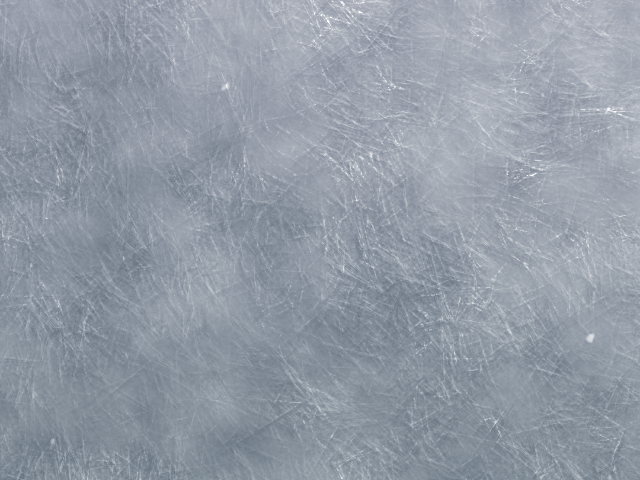
A Shadertoy shader for this texture:

```glsl
// Frosted ice sheet: overlapping translucent needle crystals with small sun glints.

#define LAYERS 5            // needle layers, coarse to fine
#define PER_CELL 3          // needles per grid cell
#define COARSE 0.19         // cell size of the largest needles
#define SHRINK 0.70         // size ratio between layers
#define LINE_WIDTH 0.0019   // width of the lit needle edges
#define SPREAD 1.1          // random turn of the needles
#define BASE_LIGHT 0.598    // mean brightness of the ice
#define RELIEF 0.078        // contrast of the needles
#define CLOUDS 0.23         // contrast of the cloudy depth
#define GLINT 0.17          // strength of the glints
#define GRAIN 0.05          // fine speckle

float hash(vec2 p) {
    return fract(sin(dot(p, vec2(127.1, 311.7))) * 43758.5453);
}

vec2 hash2(vec2 p) {
    return vec2(hash(p), hash(p + 47.3));
}

float noise(vec2 p) {
    vec2 i = floor(p), f = fract(p);
    f = f * f * (3.0 - 2.0 * f);
    return mix(mix(hash(i), hash(i + vec2(1, 0)), f.x),
               mix(hash(i + vec2(0, 1)), hash(i + vec2(1, 1)), f.x), f.y);
}

float fbm(vec2 p) {
    float sum = 0.0, amp = 0.5;
    for (int i = 0; i < 4; i++) {
        sum += amp * noise(p);
        p = mat2(1.6, 1.2, -1.2, 1.6) * p + 9.7;
        amp *= 0.5;
    }
    return sum;
}

// Growth direction: steep on the left, shallow on the right, turning in clumps
float growthAngle(vec2 p) {
    return mix(-1.25, -0.4, clamp(p.x / 1.33, 0.0, 1.0)) + 1.3 * (noise(p * 8.0) - 0.5);
}

// One grid layer of tapered needles: x is relief shading, y is glint
vec2 needleLayer(vec2 p, float size, float seed, float px) {
    vec2 total = vec2(0.0);
    vec2 home = floor(p / size);
    float aa = px / size;
    float line = max(LINE_WIDTH, 0.6 * px) / size;
    for (int n = 0; n < 9 * PER_CELL; n++) {
        int k = n / 9;
        vec2 cell = home + vec2(n % 3, (n / 3) % 3) - 1.0;
        vec2 id = cell + 17.0 * seed + 5.37 * float(k);
        vec2 place = hash2(id), form = hash2(id + 31.7), look = hash2(id + 83.1);
        vec2 center = (cell + place) * size;

        // Mostly along the growth direction, some across it
        float angle = growthAngle(center) + SPREAD * (form.x - 0.5);
        if (look.y < 0.2) angle += 1.5;
        vec2 axis = vec2(cos(angle), sin(angle));
        vec2 d = (p - center) / size;
        float along = dot(d, axis) / mix(0.3, 0.9, form.y);
        float across = dot(d, vec2(-axis.y, axis.x));
        if (abs(along) > 1.0) continue;

        // Wedge body split into lengthwise bright ridges
        float halfWidth = mix(0.02, 0.24, look.x * look.x) * (1.0 - along) * 0.5 + 0.008;
        float body = clamp((halfWidth - abs(across)) / aa + 0.5, 0.0, 1.0);
        float stripes = 1.5 + 55.0 * size * look.x;
        float ridge = noise(vec2(stripes * across / halfWidth, 2.5 * along) + 100.0 * place);

        // Lit upper edge and softly shaded lower edge, both broken up
        float up = (across - halfWidth) / line;
        float down = (across + halfWidth + line) / (1.5 * line);
        float lit = exp(-up * up);
        float shade = exp(-down * down);
        float fade = 1.0 - along * along;
        float broken = noise(vec2(along * size * 150.0, across * size * 300.0) + 60.0 * form);
        float power = mix(0.35, 1.0, place.x);
        float crest = lit + 0.7 * body * smoothstep(0.6, 0.9, ridge);
        total.x += fade * power * (body * (1.3 * (ridge - 0.5) + 0.9 * (look.y - 0.55))
                 + lit * (0.15 + 1.2 * broken) - 0.4 * shade);
        total.y += fade * crest * smoothstep(0.5, 0.9, broken) * smoothstep(0.3, 0.9, place.y);
    }
    return total;
}

// Blue-grey ice: cooler in the shade, nearly neutral in the light
vec3 iceColor(float light, float height) {
    float pale = smoothstep(0.5, 0.95, light);
    vec3 tint = mix(vec3(-0.047, 0.0, 0.042), vec3(-0.030, -0.002, 0.058), height);
    return vec3(light) + tint * (1.0 - 0.75 * pale);
}

void mainImage(out vec4 fragColor, in vec2 fragCoord) {
    float px = 1.0 / iResolution.y;
    vec2 p = fragCoord * px;
    vec2 uv = fragCoord / iResolution.xy;

    // Broad light from the upper right and cloudy depth
    float sun = smoothstep(0.7, 1.9, uv.x + uv.y);
    float cloud = 0.6 * fbm(p * 4.5 + 3.0) + 0.6 * fbm(p * 13.0 + 31.0) - 0.56;
    float light = BASE_LIGHT + 0.03 * (uv.y - 0.5) + 0.075 * sun + CLOUDS * cloud;

    // Needle crystals, fainter where the ice is murky
    vec2 needles = vec2(0.0);
    float size = COARSE;
    for (int i = 0; i < LAYERS; i++) {
        needles += needleLayer(p, size, float(i) + 1.0, px);
        size *= SHRINK;
    }
    float clarity = mix(0.5, 1.25, smoothstep(0.3, 0.6, fbm(p * 6.5 + 21.0)));
    float relief = (needles.x - 0.25) * clarity;
    light += RELIEF * relief / (1.0 + (relief < 0.0 ? 0.45 : 0.12) * abs(relief));

    // Glints gather in sunlit clumps
    float clump = smoothstep(0.35, 0.8, noise(p * 11.0 + 40.0)) * (0.5 + 0.8 * sun);
    light += GLINT * needles.y * (0.15 + clump) * clarity;

    // Rare snow crumbs and fine speckle
    float crumb = smoothstep(0.77, 0.85, fbm(p * 17.0 + 70.0));
    light += 0.25 * crumb;
    light += GRAIN * clarity * (noise(p * 330.0) + noise(p * 190.0 + 5.0) - 1.0);

    fragColor = vec4(clamp(iceColor(light, uv.y), 0.0, 1.0), 1.0);
}
```
